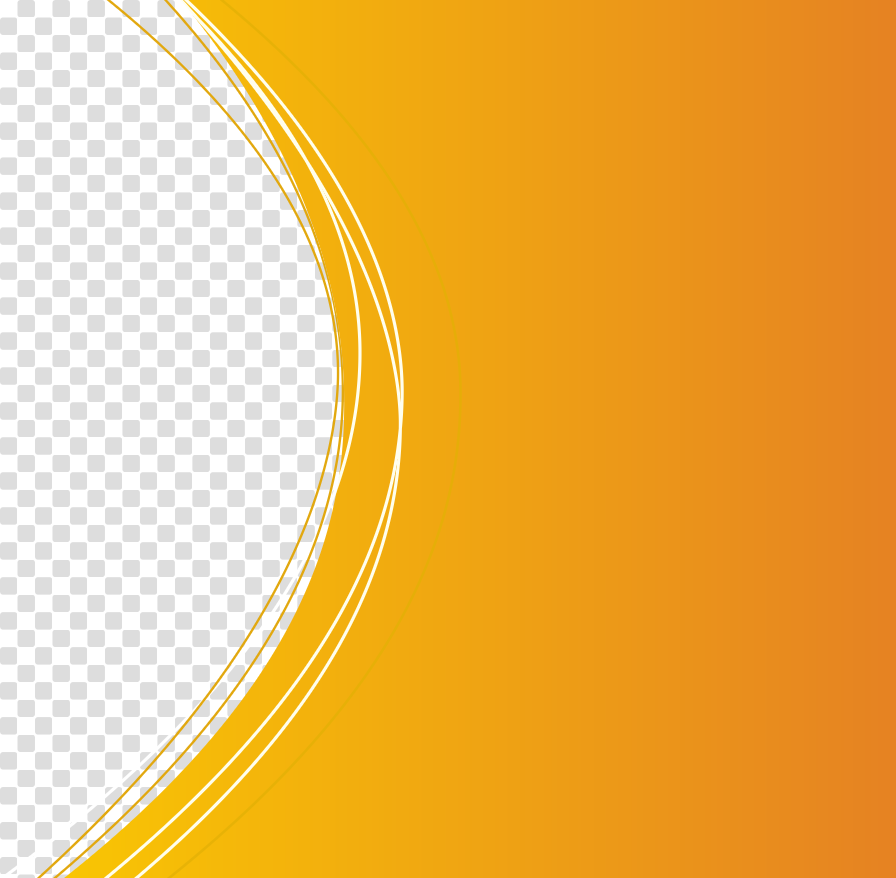
This background is drawn by a Shadertoy shader. Its source:

```glsl
#define PAPER vec3(1.0)
#define CHECK_GREY vec3(0.867)
#define AMBER vec3(0.976, 0.775, 0.012)
#define RUST vec3(0.900, 0.510, 0.135)
#define GOLD_LINE vec3(0.885, 0.660, 0.060)
#define OLIVE_LINE vec3(0.890, 0.690, 0.020)
#define CREAM_LINE vec3(1.0, 0.995, 0.930)
#define CELL 0.01992
#define CELL_ROUND 0.0035
#define WHITE_WIDTH 0.0036
#define GOLD_WIDTH 0.0027
#define OLIVE_WIDTH 0.0030

// Signed distance to a bow: apex, x at top and bottom edges, power of each half
float bow(vec2 p, vec2 apex, vec2 endX, vec2 power) {
    bool upper = p.y > apex.y;
    float span = upper ? 1.0 - apex.y : apex.y;
    float drop = apex.x - (upper ? endX.x : endX.y);
    float k = upper ? power.x : power.y;
    float t = max(abs(p.y - apex.y) / span, 1e-4);
    float slope = k * drop / span * pow(t, k - 1.0);
    return (p.x - apex.x + drop * pow(t, k)) / sqrt(1.0 + slope * slope);
}

// Smooth coverage of the inside of a distance field
float fill(float d, float pixel) {
    return clamp(0.5 - d / pixel, 0.0, 1.0);
}

float stroke(float d, float width, float pixel) {
    return fill(abs(d) - 0.5 * width, pixel) - fill(abs(d) + 0.5 * width, pixel);
}

// Checkerboard of softly rounded cells, counted from the upper left
vec3 checkerboard(vec2 p, float pixel) {
    vec2 grid = vec2(p.x, 1.0 - p.y) / CELL;
    vec2 id = floor(grid);
    vec2 q = abs(fract(grid) - 0.5) * CELL - 0.5 * CELL + CELL_ROUND;
    float d = length(max(q, 0.0)) + min(max(q.x, q.y), 0.0) - CELL_ROUND;
    float odd = mod(id.x + id.y, 2.0);
    return mix(PAPER, CHECK_GREY, odd * fill(d, pixel));
}

void mainImage(out vec4 fragColor, in vec2 fragCoord) {
    float pixel = 1.0 / iResolution.y;
    vec2 p = fragCoord * pixel;

    // Curved panel with a sideways gradient
    float edge = bow(p, vec2(0.392, 0.542), vec2(0.206, 0.073), vec2(2.0, 2.15));
    vec3 panel = mix(AMBER, RUST, clamp((p.x - 0.07) / 0.95, 0.0, 1.0));
    vec3 color = mix(checkerboard(p, pixel), panel, fill(-edge, pixel));

    // Faint outer line
    float olive = bow(p, vec2(0.5245, 0.5525), vec2(0.2525, 0.1925), vec2(2.0, 2.08));
    color = mix(color, OLIVE_LINE, 0.75 * stroke(olive, OLIVE_WIDTH, pixel));

    // Crossing pale lines
    float outer = bow(p, vec2(0.458, 0.555), vec2(0.212, 0.121), vec2(1.9, 2.0));
    float middle = bow(p, vec2(0.456, 0.519), vec2(0.206, 0.1555), vec2(1.77, 2.04));
    float inner = bow(p, vec2(0.410, 0.598), vec2(0.204, 0.003), vec2(2.0));
    float pale = max(stroke(outer, WHITE_WIDTH, pixel), stroke(middle, WHITE_WIDTH, pixel));
    pale = max(pale, stroke(inner, WHITE_WIDTH, pixel));
    color = mix(color, mix(PAPER, CREAM_LINE, fill(-edge, pixel)), pale);

    // Golden lines over the checkerboard
    float goldLeft = bow(p, vec2(0.385, 0.575), vec2(0.1235, 0.044), vec2(2.0, 1.85));
    float goldRight = bow(p, vec2(0.3905, 0.555), vec2(0.1885, 0.0625), vec2(2.0));
    color = mix(color, GOLD_LINE, stroke(goldLeft, GOLD_WIDTH, pixel));
    color = mix(color, GOLD_LINE, stroke(goldRight, GOLD_WIDTH, pixel) * fill(edge, pixel));

    fragColor = vec4(color, 1.0);
}
```
